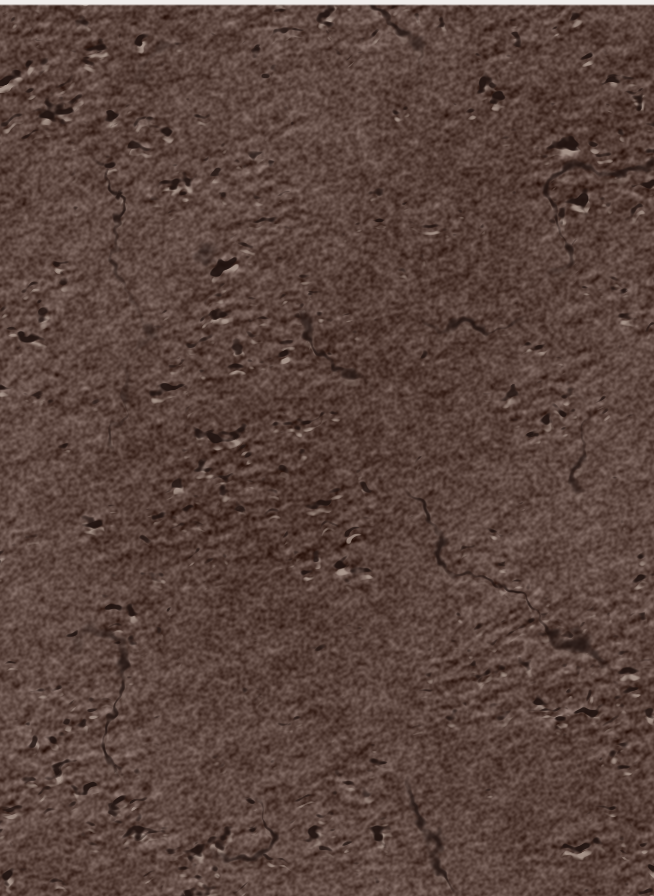
Write a Shadertoy shader that draws this texture.

```glsl
const vec3 BASE_BROWN = vec3(0.352, 0.266, 0.237);
const vec3 SHADOW_BROWN = vec3(0.120, 0.070, 0.058);
const vec3 RIM_GREY = vec3(0.68, 0.61, 0.57);
const vec3 BORDER_WHITE = vec3(0.94, 0.93, 0.92);
const float BORDER_EDGE = 0.9945;
const float GASH_ANGLE = 0.30;
const vec2 GASH_FREQ = vec2(19.0, 54.0);
const vec2 CHIP_FREQ = vec2(48.0, 88.0);
const vec2 RAGGED_FREQ = vec2(95.0, 130.0);
const vec2 GASH_LEVELS = vec2(0.58, 0.33);
const vec2 CHIP_LEVELS = vec2(0.58, 0.30);
const float CRACK_FREQ = 3.1;
const float CRACK_WIDTH = 0.021;
const vec2 RIM_OFFSET = vec2(-0.002, 0.0078);
const float RELIEF = 0.15;
const float FINE_GRAIN = 0.12;
const float MIDDLE_GRAIN = 0.12;
const float MEDIUM_GRAIN = 0.08;
const float COARSE_GRAIN = 0.065;
const float SLOW_TONE = 0.075;

vec2 hashGradient(vec2 cell) {
    vec3 q = fract(cell.xyx * vec3(0.1031, 0.1030, 0.0973));
    q += dot(q, q.yzx + 33.33);
    float angle = 6.2832 * fract((q.x + q.y) * q.z);
    return vec2(cos(angle), sin(angle));
}

float gradientNoise(vec2 p) {
    vec2 i = floor(p), f = fract(p);
    vec2 u = f * f * f * (f * (f * 6.0 - 15.0) + 10.0);
    vec2 e = vec2(0.0, 1.0);
    float a = dot(hashGradient(i), f);
    float b = dot(hashGradient(i + e.yx), f - e.yx);
    float c = dot(hashGradient(i + e.xy), f - e.xy);
    float d = dot(hashGradient(i + e.yy), f - e.yy);
    return mix(mix(a, b, u.x), mix(c, d, u.x), u.y);
}

vec2 noisePair(vec2 p) {
    return vec2(gradientNoise(p + 5.3), gradientNoise(p + 61.7));
}

vec2 rotate(vec2 p, float angle) {
    float c = cos(angle), s = sin(angle);
    return vec2(c * p.x + s * p.y, c * p.y - s * p.x);
}

// Where the surface is broken up
float roughness(vec2 p) {
    float cluster = gradientNoise(p * 5.2 + 23.1) + 0.9 * gradientNoise(p * 12.0 + 47.9);
    return smoothstep(-0.25, 0.40, cluster);
}

// Slanted gashes and smaller chips with ragged outlines
float pits(vec2 p) {
    vec2 q = rotate(p + 0.020 * noisePair(p * 15.0) + 0.008 * noisePair(p * 60.0), GASH_ANGLE);
    float rough = roughness(p);
    float ragged = gradientNoise(p * RAGGED_FREQ + 43.6);
    float chip = gradientNoise(q * CHIP_FREQ + 83.2) + 0.30 * ragged;
    float gash = gradientNoise(q * GASH_FREQ + 11.4) + 0.35 * chip + 0.25 * ragged;
    float gashMask = smoothstep(0.0, 0.20, gash - mix(GASH_LEVELS.x, GASH_LEVELS.y, rough));
    float chipMask = smoothstep(0.0, 0.22, chip - mix(CHIP_LEVELS.x, CHIP_LEVELS.y, rough));
    return max(gashMask, 0.85 * chipMask);
}

// Broken, crumbling cracks along noise contours
float cracks(vec2 p) {
    vec2 q = p + 0.012 * noisePair(p * 34.0) + 0.006 * noisePair(p * 90.0);
    float contour = gradientNoise(q * CRACK_FREQ + 7.6) + 0.20 * gradientNoise(q * 13.0 + 31.5);
    float gate = smoothstep(-0.02, 0.18, gradientNoise(p * 5.5 + 71.3));
    float crumble = smoothstep(-0.30, 0.20, gradientNoise(p * vec2(44.0, 60.0) + 14.9));
    float width = CRACK_WIDTH * mix(0.6, 1.0, crumble);
    return gate * mix(0.40, 1.0, crumble) * smoothstep(width, 0.1 * width, abs(contour));
}

// Small bumps lit from above
float bumps(vec2 p) {
    vec2 q = rotate(p + 0.010 * noisePair(p * 24.0), GASH_ANGLE);
    return gradientNoise(q * vec2(36.0, 74.0) + 29.3) + 0.6 * gradientNoise(q * vec2(80.0, 125.0) + 66.1);
}

float grain(vec2 p) {
    vec2 q = rotate(p, GASH_ANGLE);
    vec2 r = rotate(p, -0.8);
    return FINE_GRAIN * gradientNoise(r * vec2(235.0, 215.0) + 3.7)
         + MIDDLE_GRAIN * gradientNoise(q * vec2(120.0, 165.0) + 77.4)
         + MEDIUM_GRAIN * gradientNoise(q * vec2(60.0, 95.0) + 19.2)
         + COARSE_GRAIN * gradientNoise(q * vec2(18.0, 36.0) + 55.1)
         + SLOW_TONE * gradientNoise(p * 2.6 + 91.4);
}

void mainImage(out vec4 fragColor, in vec2 fragCoord) {
    vec2 p = fragCoord / iResolution.y;
    vec2 above = p + RIM_OFFSET;

    // Grainy ground with rough patches
    float slope = bumps(p) - bumps(p + 0.6 * RIM_OFFSET);
    vec3 color = BASE_BROWN + grain(p) + RELIEF * slope * mix(0.15, 1.0, roughness(p));

    // Hollows in shadow, with lit lower rims
    float hollow = max(pits(p), 0.9 * cracks(p));
    float rim = max(pits(above), 0.35 * cracks(above)) * (1.0 - hollow);
    rim *= smoothstep(-0.25, 0.25, gradientNoise(p * vec2(60.0, 85.0) + 37.7));
    color = mix(color, RIM_GREY, 0.9 * rim);
    color = mix(color, SHADOW_BROWN, 0.9 * hollow);

    // Pale strip along the top
    float border = smoothstep(BORDER_EDGE - 0.0015, BORDER_EDGE + 0.0015, p.y);
    color = mix(color, BORDER_WHITE, border);

    fragColor = vec4(clamp(color, 0.0, 1.0), 1.0);
}
```
